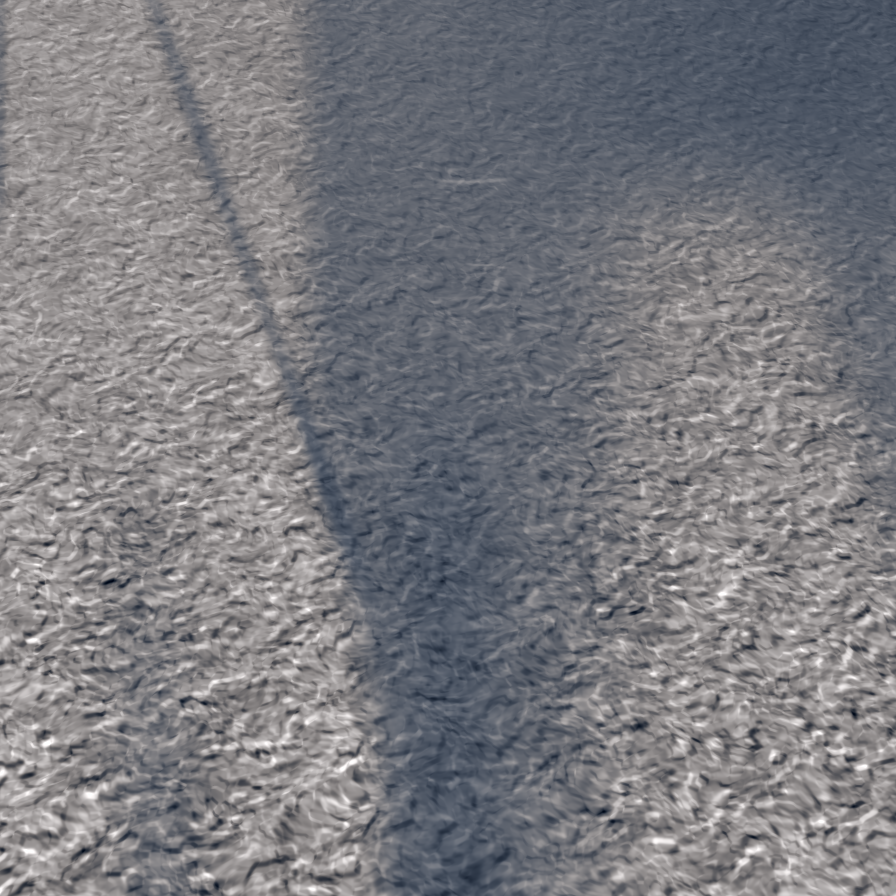
Give the GLSL for this texture, as a three.js fragment shader.

```glsl
// Worn asphalt seen at a low angle, with soft blue shadows over warm lit strips.
// Soft bands lay out the light; layered cellular noise, stretched finer toward
// the top for perspective, is embossed to give the stone grain.
varying vec2 vUv;

vec3 hash3(vec2 cell) {
  vec3 q = fract(vec3(cell.xyx) * vec3(0.1031, 0.1030, 0.0973));
  q += dot(q, q.yxz + 33.33);
  return fract((q.xxy + q.yzz) * q.zyx);
}

float band(float x, float center, float width) {
  float d = (x - center) / width;
  return exp(-d * d);
}

float fall(float from, float to, float x) {
  return 1.0 - smoothstep(from, to, x);
}

// Random tone per cell, blended smoothly across cell borders.
float softCells(vec2 p, float sharpness) {
  vec2 cell = floor(p);
  float total = 0.0;
  float weights = 0.0001;
  for (int j = -1; j <= 1; j++) {
    for (int i = -1; i <= 1; i++) {
      vec2 id = cell + vec2(float(i), float(j));
      vec3 r = hash3(id);
      vec2 d = id + r.xy - p;
      float w = exp(-sharpness * dot(d, d));
      total += w * r.z;
      weights += w;
    }
  }
  return total / weights - 0.5;
}

// Slope of the cellular surface toward the light.
float relief(vec2 p, vec2 toLight, float sharpness) {
  return softCells(p, sharpness) - softCells(p + toLight, sharpness);
}

// Sparse rounded pits, each kept in the middle of its cell.
float pits(vec2 p, float chance) {
  vec3 r = hash3(floor(p) + 17.0);
  vec2 d = fract(p) - mix(vec2(0.3), vec2(0.7), r.xy);
  return step(1.0 - chance, r.z) * fall(0.08, 0.27, length(d));
}

// Ground coordinates: cells shrink and flatten toward the top.
vec2 ground(vec2 uv) {
  vec2 p = vec2((uv.x - 0.5) * (62.0 + 42.0 * uv.y), 72.0 * uv.y + 52.0 * uv.y * uv.y);
  return p + 0.35 * sin(p.yx * vec2(0.83, 0.71) + 1.7 * sin(p * 0.37));
}

float lightField(vec2 uv) {
  float x = uv.x;
  float y = uv.y;
  float t = 1.0 - y;
  float light = 0.405 - 0.075 * smoothstep(0.35, 0.95, x) * smoothstep(0.68, 0.92, y);

  // Left lit strip, with a dim wedge inside it
  float edge = 0.34 + 0.08 * fall(0.1, 0.62, y);
  light += 0.17 * fall(edge - 0.04, edge + 0.035, x);
  light -= 0.13 * band(x, 0.125 + 0.055 * t, 0.06) * fall(0.1, 0.66, y);
  light -= 0.03 * smoothstep(0.17, 0.23, x) * fall(0.3, 0.36, x) * smoothstep(0.6, 0.9, y);

  // Thin slanted shadow and the dark left margin
  light -= 0.13 * band(x, 0.17 + 0.36 * t, 0.013) * smoothstep(0.28, 0.46, y);
  light -= 0.12 * fall(0.0, 0.014, x) * smoothstep(0.7, 0.8, y);

  // Central shadow core
  light -= 0.07 * band(x, 0.475 + 0.035 * t, 0.065) * fall(0.35, 0.65, y);

  // Right lit patch, widening downward
  float right = 0.82 + 0.3 * t;
  float patchLight = smoothstep(0.6, 0.78, x) * fall(right - 0.07, right + 0.06, x);
  light += 0.12 * patchLight * fall(0.66, 0.87, y);
  light += 0.035 * smoothstep(0.5, 0.66, x) * fall(0.1, 0.75, y);
  return light;
}

// Cool in shadow, nearly neutral and slightly warm in light.
vec3 tint(float luma, float light) {
  float warmth = smoothstep(0.29, 0.56, mix(luma, light, 0.55));
  vec3 cool = vec3(-0.04, 0.0, 0.062);
  vec3 warm = vec3(0.014, -0.003, -0.004);
  return vec3(luma) + mix(cool, warm, warmth);
}

void main() {
  vec2 uv = vUv;
  vec2 p = ground(uv);
  float light = lightField(uv);

  // Stone grain: emboss, fine grit and broad mottling
  float grain = 0.30 * relief(p, vec2(-0.28, 0.42), 7.0);
  grain += 0.17 * relief(p * 1.9 + 31.0, vec2(0.25, 0.45), 6.0);
  grain += 0.12 * softCells(p * 0.8 + 9.0, 8.0);
  grain += 0.08 * softCells(p * 0.27 + 53.0, 5.0);
  float contrast = mix(0.55, 1.3, smoothstep(0.35, 0.55, light));
  contrast *= mix(1.15, 0.5, smoothstep(0.1, 0.95, uv.y));
  float luma = light + grain * contrast;

  // Dark pits and one pale scratch
  luma -= 0.13 * pits(p * 0.3, 0.09) * fall(0.3, 0.85, uv.y);
  float scratch = band(uv.y, 0.799 + 0.002 * sin(uv.x * 45.0), 0.0022);
  luma += 0.13 * scratch * smoothstep(0.47, 0.5, uv.x) * fall(0.55, 0.58, uv.x);

  gl_FragColor = vec4(clamp(tint(luma, light), 0.0, 1.0), 1.0);
}
```
